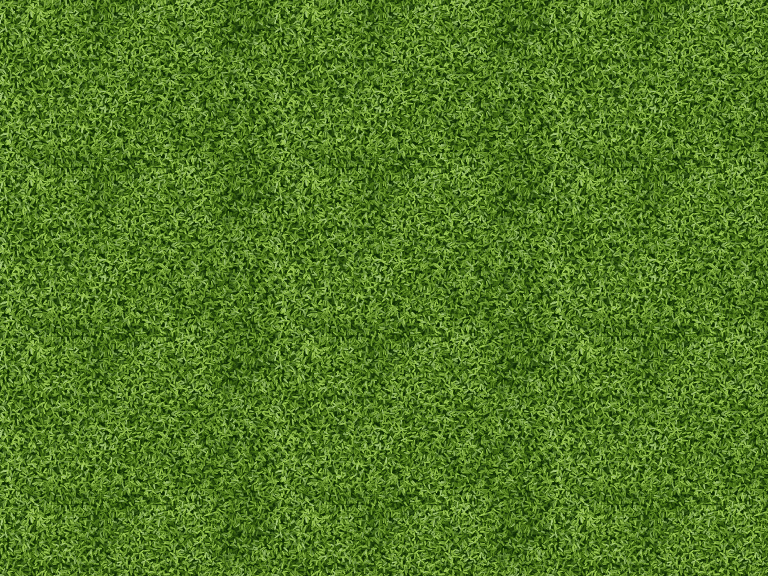
Give the GLSL for this texture, as a Shadertoy shader.

```glsl
// Dense short turf: a patch of tangled grass blades, tiled across the canvas.

vec4 hash4(vec3 q) {
    vec4 p = fract(q.xyzx * vec4(0.1031, 0.1030, 0.0973, 0.1099));
    p += dot(p, p.wzxy + 33.33);
    return fract((p.xxyz + p.yzzw) * p.zywx);
}

// Value noise that wraps after "period" lattice steps; uv runs 0..1 over a patch
float wrappedNoise(vec2 uv, vec2 period) {
    vec2 g = uv * period, i = floor(g), f = g - i;
    f = f * f * (3.0 - 2.0 * f);
    vec2 a = mod(i, period), b = mod(i + 1.0, period);
    float low = mix(hash4(vec3(a, 91.0)).x, hash4(vec3(b.x, a.y, 91.0)).x, f.x);
    float high = mix(hash4(vec3(a.x, b.y, 91.0)).x, hash4(vec3(b, 91.0)).x, f.x);
    return mix(low, high, f.y);
}

// Brightest blade over a point: x = tone, y = paleness
vec2 grassBlades(vec2 pos, vec2 cellSize, vec2 cellCount, float pixel) {
    vec2 cell = floor(pos / cellSize);
    vec2 best = vec2(0.0);
    for (int y = -1; y <= 1; y++)
    for (int x = -1; x <= 1; x++) {
        vec2 c = cell + vec2(x, y);
        vec2 id = mod(c, cellCount);
        for (int k = 0; k < 4; k++) {
            vec4 h = hash4(vec3(id, float(k) * 7.0 + 3.0));
            vec4 r = hash4(vec3(id + 5.0, float(k) * 11.0 + 40.0));
            float angle = 6.2832 * h.z;
            vec2 dir = vec2(cos(angle), sin(angle));
            float halfLength = mix(0.0020, 0.0042, r.x);

            // Tapered segment
            vec2 d = pos - (c + h.xy) * cellSize;
            float along = clamp(dot(d, dir) / halfLength, -1.0, 1.0);
            d -= dir * along * halfLength;
            float halfWidth = mix(0.0021, 0.0011, 0.5 + 0.5 * along);
            float cover = clamp(0.5 - (length(d) - halfWidth) / pixel, 0.0, 1.0);

            float tone = cover * h.w * (0.95 + 0.12 * along);
            if (tone > best.x) best = vec2(tone, smoothstep(0.6, 0.9, r.z));
        }
    }
    return best;
}

void mainImage(out vec4 fragColor, in vec2 fragCoord) {
    // Patches are laid from the top left corner
    vec2 pos = vec2(fragCoord.x, iResolution.y - fragCoord.y) / iResolution.y;
    vec2 patchSize = vec2(0.4774, 0.2925), cellCount = vec2(64.0, 39.0);
    vec2 uv = fract(pos / patchSize);

    vec2 blade = grassBlades(pos, patchSize / cellCount, cellCount, 1.0 / iResolution.y);

    // Soft clumps, with the left side of each patch lighter than the right
    float clump = 1.3 * (wrappedNoise(uv, vec2(32.0, 20.0)) - 0.5)
                + 0.7 * (wrappedNoise(uv, vec2(8.0, 5.0)) - 0.5);
    float side = 0.06 * (1.0 - smoothstep(0.0, 0.3, uv.x)) - 0.06 * smoothstep(0.7, 0.85, uv.x);
    float tone = blade.x * (1.0 + 0.22 * clump + side);

    // Broken dark seam along the bottom of each patch
    float seam = 1.0 - smoothstep(0.001, 0.004, (1.0 - uv.y) * patchSize.y);
    tone *= 1.0 - 0.4 * seam * smoothstep(0.3, 0.7, wrappedNoise(uv, vec2(20.0, 3.0)));

    vec3 shadowGreen = vec3(0.05, 0.16, 0.015);
    vec3 leafGreen = vec3(0.28, 0.44, 0.08);
    vec3 sunGreen = vec3(0.63, 0.79, 0.34);
    vec3 color = mix(shadowGreen, leafGreen, clamp(tone / 0.45, 0.0, 1.0));
    color = mix(color, sunGreen, clamp((tone - 0.45) / 0.55, 0.0, 1.0));
    color += vec3(0.04, 0.01, 0.14) * blade.y * tone;
    fragColor = vec4(color, 1.0);
}
```
